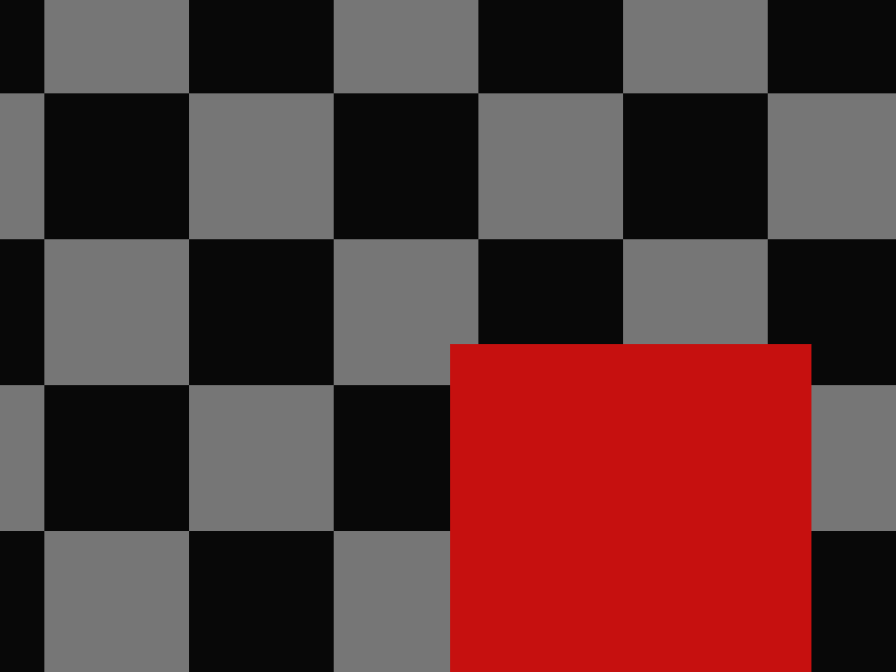
Reproduce this pattern procedurally as a Shadertoy shader.

```glsl
// Black and grey checkerboard with a large red rectangle rising from the lower edge.

// Lengths are in canvas heights, measured from the lower left.
#define CELL_SIZE    vec2(0.2153, 0.2171)
#define GRID_ORIGIN  vec2(0.0660, 0.2098)
#define RECT_MIN     vec2(0.6698, -0.1000)
#define RECT_MAX     vec2(1.2075, 0.4880)
#define BLACK        vec3(0.030)
#define GREY         vec3(0.462)
#define RED          vec3(0.775, 0.064, 0.058)

// Alternates between -1 and 1 per cell on each axis, with a ramp one pixel wide.
vec2 squareWave(vec2 cellPos, float pixel) {
    vec2 edgeDistance = (0.5 - abs(fract(cellPos) - 0.5)) * CELL_SIZE;
    vec2 side = 1.0 - 2.0 * mod(floor(cellPos), 2.0);
    return side * min(2.0 * edgeDistance / pixel, 1.0);
}

// Signed distance to an axis-aligned rectangle.
float rectDistance(vec2 p, vec2 lower, vec2 upper) {
    vec2 d = abs(p - 0.5 * (lower + upper)) - 0.5 * (upper - lower);
    return length(max(d, 0.0)) + min(max(d.x, d.y), 0.0);
}

void mainImage(out vec4 fragColor, in vec2 fragCoord) {
    float pixel = 1.0 / iResolution.y;
    vec2 p = fragCoord * pixel;

    // Checkerboard: the product of the two waves gives the cell parity.
    vec2 wave = squareWave((p - GRID_ORIGIN) / CELL_SIZE, pixel);
    vec3 color = mix(GREY, BLACK, 0.5 + 0.5 * wave.x * wave.y);

    // Rectangle in front.
    float coverage = clamp(0.5 - rectDistance(p, RECT_MIN, RECT_MAX) / pixel, 0.0, 1.0);
    color = mix(color, RED, coverage);

    fragColor = vec4(color, 1.0);
}
```
